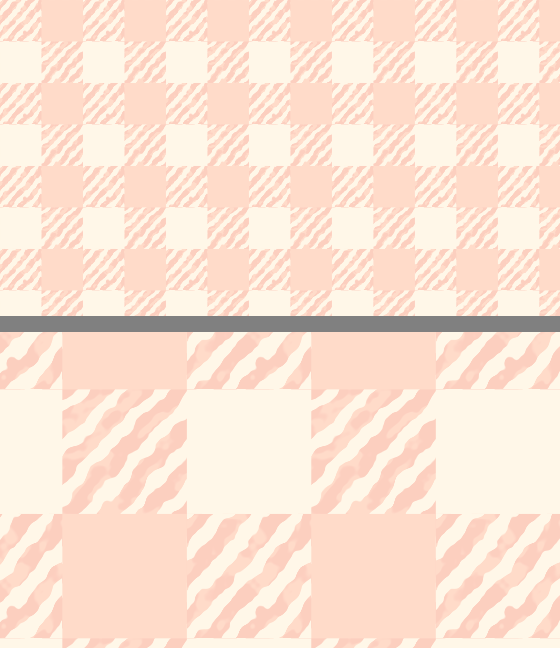
Top: the whole. Bottom: its middle third, enlarged.
Reproduce this pattern procedurally as a Shadertoy shader.

```glsl
// Pastel gingham: peach and cream checks joined by rough, hand-brushed diagonal hatching.

float hash(vec2 p) {
    vec3 h = fract(p.xyx * vec3(0.1031, 0.1030, 0.0973));
    h += dot(h, h.yzx + 33.33);
    return fract((h.x + h.y) * h.z);
}

float noise(vec2 p) {
    vec2 cell = floor(p), f = fract(p);
    f = f * f * (3.0 - 2.0 * f);
    return mix(mix(hash(cell), hash(cell + vec2(1, 0)), f.x),
               mix(hash(cell + vec2(0, 1)), hash(cell + vec2(1, 1)), f.x), f.y);
}

// 1 inside odd-numbered bands, 0 inside even ones
float oddBand(float x, float aa) {
    float inside = 0.5 - abs(mod(x - 0.5, 2.0) - 1.0);
    return smoothstep(-aa, aa, inside);
}

// Brushed hatching; q spans one repeat of two by two checks
vec3 hatching(vec2 q, vec3 ground, vec3 wash, vec3 ink, float aa) {
    vec2 local = fract(q);
    float lowerKind = step(1.0, q.y);

    // Strokes rise to the right and sway gently
    float phase = 3.1 * local.x + 2.85 * local.y + 0.15 + 0.4 * lowerKind;
    phase += 0.22 * (noise(q * 4.0 + 7.0) - 0.5);
    float across = fract(phase) - 0.5;

    // Each side of a stroke has its own ragged outline, bumpier above
    float side = step(0.0, across);
    float bumps = noise(q * 10.5 + 31.0 * side) - 0.5;
    float grain = noise(q * 23.0 + 17.0 * side) - 0.5;
    float halfWidth = 0.27 + 0.02 * lowerKind + mix(0.26, 0.17, side) * bumps + 0.07 * grain;
    float stroke = smoothstep(-4.2 * aa, 4.2 * aa, halfWidth - abs(across));

    // Dry patches drawn out along the stroke
    vec2 along = vec2(q.x - q.y, q.x + q.y);
    float dry = 0.7 * noise(along * vec2(5.0, 11.0) + 53.0) + 0.3 * noise(q * 19.0 + 5.0);
    vec3 paint = mix(ink, wash, smoothstep(0.5, 0.66, dry));
    return mix(ground, paint, stroke);
}

void mainImage(out vec4 fragColor, in vec2 fragCoord) {
    vec3 cream = vec3(1.00, 0.97, 0.91);
    vec3 peach = vec3(1.00, 0.86, 0.79);
    vec3 coral = vec3(0.99, 0.81, 0.75);

    // Checks are counted from the upper left corner
    float check = 0.1313;
    vec2 p = vec2(fragCoord.x, iResolution.y - fragCoord.y) / (iResolution.y * check);
    float aa = 0.6 / (iResolution.y * check);

    vec3 hatch = hatching(mod(p, 2.0), cream, peach, coral, aa);
    float oddColumn = oddBand(p.x, aa);
    float oddRow = oddBand(p.y, aa);

    // Even rows: hatch and peach; odd rows: cream and hatch
    vec3 color = mix(mix(hatch, peach, oddColumn), mix(cream, hatch, oddColumn), oddRow);
    fragColor = vec4(color, 1.0);
}
```
